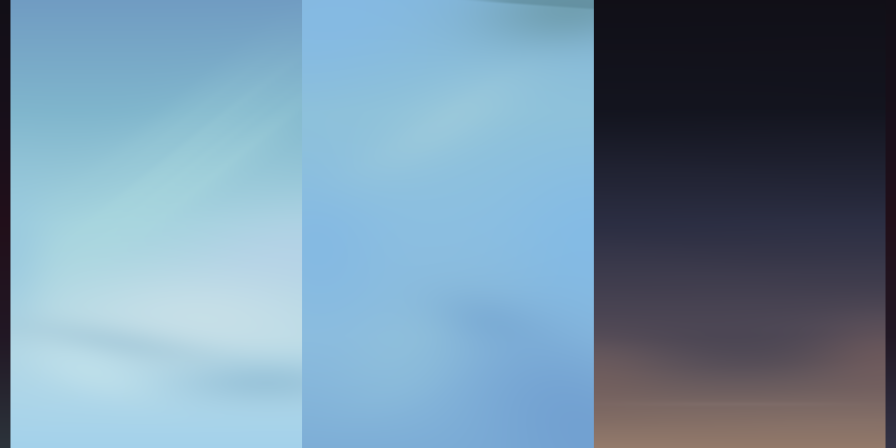
Give the GLSL for this background, as a WebGL 2 fragment shader.

```glsl
#version 300 es
precision highp float;
// Three tall sky panels side by side: pale morning, blue haze and dusk,
// framed by narrow dark strips. Each sky is a vertical colour ramp
// tinted by soft tilted glows and layered sine streaks.
uniform vec2 u_resolution;
out vec4 fragColor;

const float MARGIN = 0.0117;
const float PANEL_WIDTH = 0.3255;
const float PANEL_ASPECT = 0.651;

// Five colours spaced evenly from bottom (t = 0) to top (t = 1).
vec3 ramp(float t, vec3 a, vec3 b, vec3 c, vec3 d, vec3 e) {
  float s = clamp(t, 0.0, 1.0) * 4.0;
  vec3 col = mix(a, b, clamp(s, 0.0, 1.0));
  col = mix(col, c, clamp(s - 1.0, 0.0, 1.0));
  col = mix(col, d, clamp(s - 2.0, 0.0, 1.0));
  return mix(col, e, clamp(s - 3.0, 0.0, 1.0));
}

// Offset from a centre, turned so x runs along the tilt; unit is panel height.
vec2 tilted(vec2 p, vec2 centre, float angle) {
  vec2 d = (p - centre) * vec2(PANEL_ASPECT, 1.0);
  float c = cos(angle), s = sin(angle);
  return vec2(c * d.x + s * d.y, c * d.y - s * d.x);
}

// Soft elliptical spot with a Gaussian falloff.
float glow(vec2 p, vec2 centre, vec2 radius, float angle) {
  vec2 d = tilted(p, centre, angle) / radius;
  return exp(-dot(d, d));
}

// Layered sines, stretched along the x axis of q.
float streaks(vec2 q, float frequency) {
  float sum = 0.0, amplitude = 0.5;
  for (int i = 0; i < 4; i++) {
    sum += amplitude * sin(q.y * frequency + 1.5 * sin(q.x * 5.0 + float(i)));
    frequency *= 1.9;
    amplitude *= 0.55;
  }
  return sum;
}

vec3 morningSky(vec2 p) {
  vec3 col = ramp(p.y, vec3(0.64, 0.82, 0.92), vec3(0.73, 0.86, 0.90),
    vec3(0.64, 0.82, 0.87), vec3(0.50, 0.71, 0.80), vec3(0.44, 0.61, 0.76));
  // Slanted shafts of light
  float shaft = glow(p, vec2(0.55, 0.60), vec2(0.36, 0.10), 0.65);
  float lines = streaks(tilted(p, vec2(0.5), 0.65), 40.0);
  col = mix(col, vec3(0.68, 0.86, 0.87), shaft * (0.45 + 0.15 * lines));
  col = mix(col, vec3(0.56, 0.76, 0.87), 0.5 * glow(p, vec2(0.0, 0.42), vec2(0.08, 0.20), 0.0));
  col = mix(col, vec3(0.72, 0.82, 0.91), 0.7 * glow(p, vec2(0.95, 0.42), vec2(0.25, 0.12), 0.2));
  // Cloud bank with a grey underside
  col = mix(col, vec3(0.79, 0.88, 0.91), 0.8 * glow(p, vec2(0.65, 0.29), vec2(0.28, 0.10), 0.0));
  col = mix(col, vec3(0.62, 0.77, 0.84), 0.6 * glow(p, vec2(0.35, 0.235), vec2(0.24, 0.04), -0.15));
  col = mix(col, vec3(0.58, 0.75, 0.84), 0.75 * glow(p, vec2(0.88, 0.145), vec2(0.20, 0.05), 0.0));
  return mix(col, vec3(0.75, 0.88, 0.92), 0.7 * glow(p, vec2(0.28, 0.17), vec2(0.13, 0.05), -0.3));
}

vec3 hazeSky(vec2 p) {
  vec3 col = ramp(p.y, vec3(0.49, 0.68, 0.84), vec3(0.55, 0.74, 0.87),
    vec3(0.55, 0.75, 0.88), vec3(0.56, 0.76, 0.85), vec3(0.52, 0.72, 0.86));
  // Broad patches of blue
  col = mix(col, vec3(0.52, 0.73, 0.90), 0.7 * glow(p, vec2(0.1, 0.95), vec2(0.26, 0.14), 0.4));
  col = mix(col, vec3(0.51, 0.72, 0.89), 0.7 * glow(p, vec2(0.05, 0.45), vec2(0.14, 0.16), 0.3));
  col = mix(col, vec3(0.51, 0.73, 0.90), 0.8 * glow(p, vec2(1.0, 0.45), vec2(0.20, 0.20), 0.0));
  // Pale wisps
  float wisp = 0.6 + 0.12 * streaks(tilted(p, vec2(0.5), 0.5), 18.0);
  col = mix(col, vec3(0.63, 0.80, 0.86), wisp * glow(p, vec2(0.50, 0.73), vec2(0.20, 0.07), 0.5));
  col = mix(col, vec3(0.58, 0.77, 0.86), wisp * glow(p, vec2(0.42, 0.23), vec2(0.18, 0.11), 0.6));
  // Deeper cloud at lower right
  col = mix(col, vec3(0.43, 0.61, 0.81), 0.75 * glow(p, vec2(0.95, 0.06), vec2(0.30, 0.18), -0.6));
  col = mix(col, vec3(0.46, 0.65, 0.82), 0.55 * glow(p, vec2(0.65, 0.28), vec2(0.13, 0.06), -0.3));
  // Shaded upper corner with a thin sloping lip
  col = mix(col, vec3(0.43, 0.61, 0.67), 0.85 * glow(p, vec2(0.93, 0.98), vec2(0.20, 0.08), 0.1));
  float lip = smoothstep(-0.004, 0.004, p.y - 1.0 + 0.045 * (p.x - 0.55));
  return mix(col, vec3(0.36, 0.53, 0.59), 0.6 * lip * smoothstep(0.5, 0.75, p.x));
}

vec3 duskSky(vec2 p) {
  vec3 col = ramp(p.y, vec3(0.58, 0.48, 0.42), vec3(0.32, 0.29, 0.34),
    vec3(0.17, 0.18, 0.26), vec3(0.075, 0.08, 0.12), vec3(0.065, 0.06, 0.09));
  col = mix(col, vec3(0.27, 0.26, 0.32), 0.45 * glow(p, vec2(0.5, 0.22), vec2(0.22, 0.08), 0.0));
  col = mix(col, vec3(0.49, 0.38, 0.37), 0.45 * glow(p, vec2(1.0, 0.20), vec2(0.14, 0.09), 0.0));
  col = mix(col, vec3(0.48, 0.38, 0.36), 0.35 * glow(p, vec2(0.0, 0.16), vec2(0.14, 0.08), 0.0));
  // Faint bands and a thin bright layer near the horizon
  col += 0.006 * streaks(tilted(p, vec2(0.5), 0.0), 30.0) * (1.0 - p.y);
  return col + 0.02 * glow(p, vec2(0.5, 0.098), vec2(0.24, 0.005), 0.0);
}

vec3 frameStrip(float y, vec3 base) {
  return ramp(y, base, vec3(0.13, 0.09, 0.14), vec3(0.13, 0.06, 0.10),
    vec3(0.09, 0.06, 0.10), vec3(0.07, 0.06, 0.09));
}

// Antialiased step to the right of a vertical edge.
float rightOf(float x, float edge) {
  float halfPixel = 0.5 / u_resolution.x;
  return smoothstep(edge - halfPixel, edge + halfPixel, x);
}

void main() {
  vec2 uv = gl_FragCoord.xy / u_resolution;
  vec2 p = vec2((uv.x - MARGIN) / PANEL_WIDTH, uv.y);
  vec3 col = frameStrip(uv.y, vec3(0.17, 0.20, 0.23));
  col = mix(col, morningSky(p), rightOf(uv.x, MARGIN));
  col = mix(col, hazeSky(p - vec2(1.0, 0.0)), rightOf(uv.x, MARGIN + PANEL_WIDTH));
  col = mix(col, duskSky(p - vec2(2.0, 0.0)), rightOf(uv.x, MARGIN + 2.0 * PANEL_WIDTH));
  col = mix(col, frameStrip(uv.y, vec3(0.20, 0.20, 0.27)), rightOf(uv.x, 1.0 - MARGIN));
  fragColor = vec4(col, 1.0);
}
```
